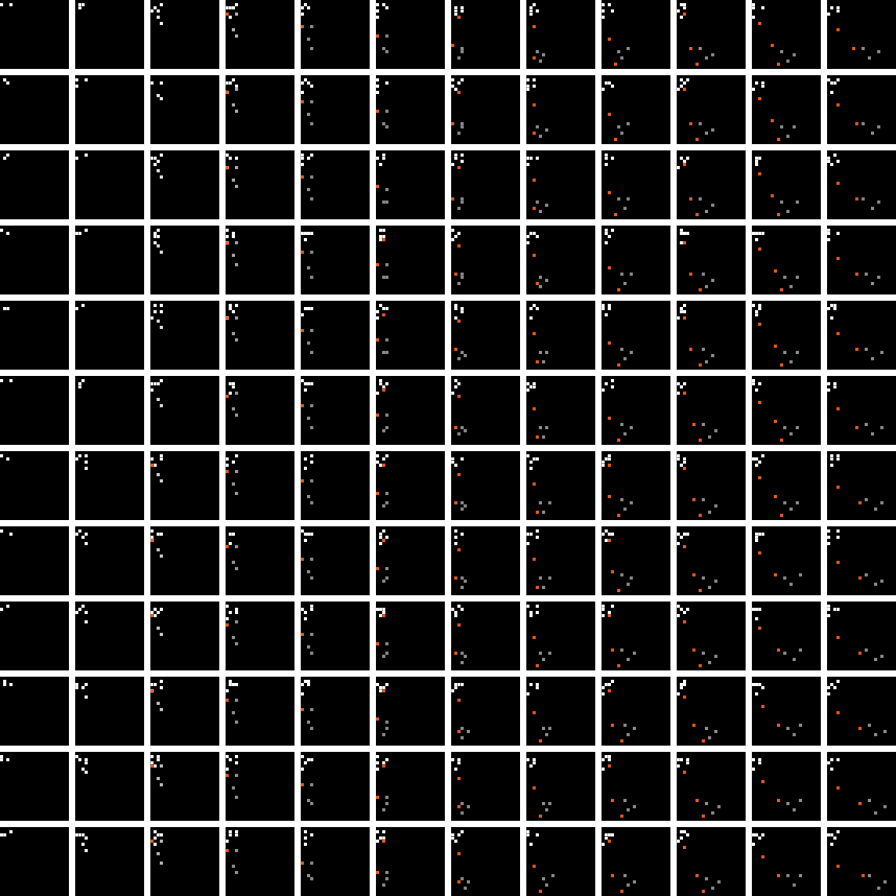
This pattern is drawn by a WebGL 1 fragment shader. Its source:

```glsl
precision highp float;
// A 12 by 12 sheet of black frames ruled in white, with square dots that fall and drift over time.

uniform vec2 u_resolution;

const float FRAMES = 12.0;  // frames per side
const float INNER = 22.0;   // frame width in dot units
const float RULE = 2.0;     // white rule width in dot units
const float PITCH = INNER + RULE;
const float SHEET = FRAMES * PITCH - RULE;
const float SOURCE_Y = 4.5; // height at which falling dots start

const vec3 WHITE = vec3(1.0);
const vec3 GRAY = vec3(0.56);
const vec3 ORANGE = vec3(0.93, 0.36, 0.10);

float hash(vec3 p) {
    p = fract(p * vec3(0.1031, 0.1030, 0.0973));
    p += dot(p, p.yzx + 33.33);
    return fract((p.x + p.y) * p.z);
}

// Antialiased coverage of a square centred on zero.
float square(vec2 p, float halfSize, float pixel) {
    vec2 c = clamp((halfSize - abs(p)) / pixel + 0.5, 0.0, 1.0);
    return c.x * c.y;
}

// Unit dot snapped to the dot lattice.
float dotMask(vec2 q, vec2 position, float pixel) {
    return square(q - floor(position) - 0.5, 0.5, pixel);
}

// Fall to a floor, then drift right. fall = (start, speed, floor), drift = (x, start, speed).
vec2 trackPosition(float time, vec3 fall, vec3 drift, float bob) {
    float sliding = max(time - drift.y, 0.0);
    float y = min(SOURCE_Y + fall.y * max(time - fall.x, 0.0), fall.z);
    y += bob * sin(sliding * 2.3) * min(sliding, 1.0);
    return vec2(drift.x + drift.z * sliding, y);
}

// Paint one moving dot during its life = (first, last).
vec3 paintTrack(vec3 base, vec3 ink, vec2 q, float time, vec2 life,
                vec3 fall, vec3 drift, float bob, float pixel) {
    float alive = step(life.x, time) * step(time, life.y);
    vec2 position = trackPosition(time, fall, drift, bob);
    return mix(base, ink, alive * dotMask(q, position, pixel));
}

// Restless white cluster at the upper left, growing over the first columns.
float cluster(vec2 q, vec2 frame, float time, float pixel) {
    float mask = 0.0;
    for (int i = 0; i < 5; i++) {
        float k = float(i);
        vec2 jitter = vec2(hash(vec3(frame, k)), hash(vec3(frame, k + 17.0)));
        vec2 home = vec2(2.0 * mod(k, 2.0), 1.0 + 1.5 * floor(k / 2.0));
        float shown = step(k, 1.0 + 1.4 * time);
        mask = max(mask, shown * dotMask(q, home + floor(2.0 * jitter), pixel));
    }
    return mask;
}

void main() {
    vec2 uv = gl_FragCoord.xy / u_resolution;
    vec2 p = vec2(uv.x, 1.0 - uv.y) * SHEET;
    float pixel = SHEET / min(u_resolution.x, u_resolution.y);

    // Frame index and local position, wrapped in the middle of a rule.
    vec2 frame = floor((p + 0.5 * RULE) / PITCH);
    vec2 q = p - frame * PITCH;

    // Time runs down each column, then on to the next.
    float time = frame.x + frame.y / FRAMES;

    vec3 color = WHITE * cluster(q, frame, time, pixel);

    // Gray dots start bright and dim as they fall.
    vec3 gray = mix(WHITE, GRAY, smoothstep(1.5, 4.0, time));
    color = paintTrack(color, gray, q, time, vec2(1.5, 12.0),
        vec3(1.2, 3.8, 16.8), vec3(3.2, 6.0, 2.6), 0.9, pixel);
    color = paintTrack(color, gray, q, time, vec2(1.8, 12.0),
        vec3(1.6, 3.3, 18.9), vec3(2.6, 6.3, 2.4), 0.7, pixel);
    color = paintTrack(color, gray, q, time, vec2(2.8, 12.0),
        vec3(3.0, 3.5, 16.0), vec3(3.2, 6.8, 2.0), 0.9, pixel);

    // Orange dots follow one after another.
    color = paintTrack(color, ORANGE, q, time, vec2(2.5, 10.55),
        vec3(2.9, 3.3, 20.2), vec3(0.5, 6.0, 2.0), 0.0, pixel);
    color = paintTrack(color, ORANGE, q, time, vec2(5.2, 12.0),
        vec3(5.8, 3.6, 15.5), vec3(2.1, 8.2, 2.4), 0.6, pixel);
    color = paintTrack(color, ORANGE, q, time, vec2(8.5, 12.0),
        vec3(9.0, 2.6, 20.0), vec3(2.3, 9.0, 0.4), 0.0, pixel);

    // White rules between frames.
    float inside = square(q - 0.5 * INNER, 0.5 * INNER, pixel);
    gl_FragColor = vec4(mix(WHITE, color, inside), 1.0);
}
```
